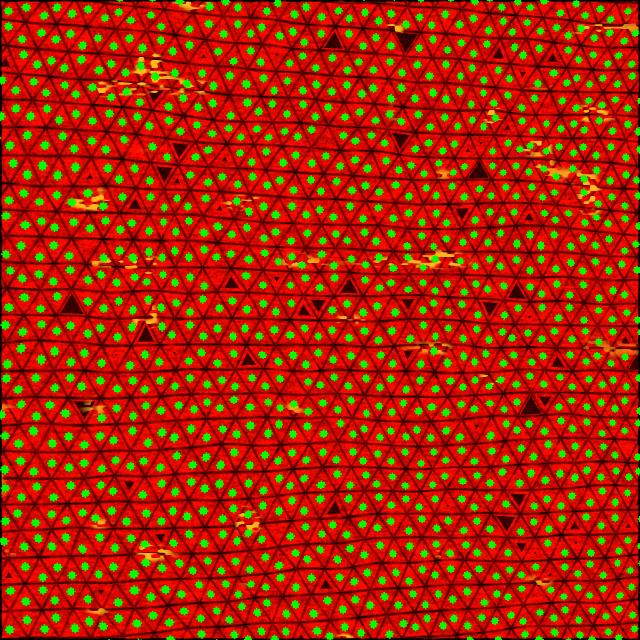
Write a WebGL 1 fragment shader that draws this pattern.

```glsl
precision highp float;
uniform vec2 u_resolution;

const float REPEATS = 22.3;         // triangle edges across the canvas
const float BEND = 0.17;            // slow turn of the lattice
const float WOBBLE = 0.006;         // local displacement of the lattice
const float DOT_UNIT = 1.0 / 512.0; // step of the stepped dot outline
const float DOT_JITTER = 0.0036;
const float MISSING = 0.07;         // share of triangles without a dot
const float SEAM_WIDTH = 0.0034;
const float BORDER = 0.0024;
const vec3 DOT_COLOR = vec3(0.0, 1.0, 0.0);
const vec3 SPECK_COLOR = vec3(1.0, 0.72, 0.10);
const float ROW = 0.8660254;        // height of a unit triangle

float hash(vec2 p) {
  vec3 q = fract(vec3(p.xyx) * 0.1031);
  q += dot(q, q.yzx + 33.33);
  return fract((q.x + q.y) * q.z);
}

float noise(vec2 p) {
  vec2 i = floor(p), f = fract(p);
  f = f * f * (3.0 - 2.0 * f);
  float low = mix(hash(i), hash(i + vec2(1.0, 0.0)), f.x);
  float high = mix(hash(i + vec2(0.0, 1.0)), hash(i + 1.0), f.x);
  return mix(low, high, f.y);
}

// Conformal bend keeps the triangles regular, noise loosens them
vec2 warp(vec2 p) {
  vec2 z = p - vec2(0.5, 0.42);
  z += BEND * vec2(0.5 * (z.x * z.x - z.y * z.y), z.x * z.y);
  vec2 coarse = vec2(noise(p * 6.0 + 11.0), noise(p * 6.0 + 47.0)) - 0.5;
  vec2 fine = vec2(noise(p * 17.0 + 83.0), noise(p * 17.0 + 29.0)) - 0.5;
  return z + WOBBLE * (2.0 * coarse + fine);
}

float box(vec2 p, vec2 halfSize) {
  vec2 d = abs(p) - halfSize;
  return max(d.x, d.y);
}

// Small square with a tip on each side
float dotDistance(vec2 p) {
  vec2 q = p / DOT_UNIT;
  float tips = min(box(q, vec2(3.5, 0.6)), box(q, vec2(0.6, 3.5)));
  return DOT_UNIT * min(max(box(q, vec2(2.5)), length(q) - 3.3), tips);
}

// Grain with horizontal scan streaks
float surfaceLevel(vec2 p) {
  float grain = noise(p * 370.0) - 0.5;
  float streak = noise(p * vec2(75.0, 330.0) + 60.0) - 0.5;
  float patches = noise(p * 95.0 + 20.0) - 0.5;
  return 0.89 + 0.30 * grain + 0.26 * streak + 0.20 * patches;
}

// Dark seams, strongest at the corners and along the rows
float seamShade(vec3 bary, vec2 p) {
  vec3 d = bary * ROW / REPEATS;
  vec3 lines = 1.0 - smoothstep(vec3(0.0), vec3(SEAM_WIDTH), d);
  vec3 strength = vec3(0.62, 0.82, 0.62);
  strength *= 0.55 + 0.6 * noise(p * vec2(60.0, 90.0) + 7.0);
  float corner = smoothstep(0.55, 0.98, max(bary.x, max(bary.y, bary.z)));
  lines *= strength * mix(0.8, 1.15, corner);
  return max(lines.x, max(lines.y, lines.z));
}

void main() {
  vec2 p = gl_FragCoord.xy / u_resolution;
  float pixel = 1.0 / min(u_resolution.x, u_resolution.y);

  // Triangular lattice: skewed cell split into two triangles
  vec2 q = warp(p) * REPEATS;
  vec2 s = vec2(q.x - q.y * 0.5 / ROW, q.y / ROW);
  vec2 cell = floor(s), f = fract(s);
  float upper = step(1.0, f.x + f.y);
  vec2 g = mix(f, 1.0 - f, upper);
  vec3 bary = vec3(g, 1.0 - g.x - g.y);
  vec2 id = cell * 2.0 + vec2(upper, 0.0) + 200.0;
  float missing = step(hash(id + 5.3), MISSING);

  float level = surfaceLevel(p);
  level *= 1.0 - clamp(seamShade(bary, p), 0.0, 0.92);

  // Open triangular pits of varied size
  float inner = min(bary.x, min(bary.y, bary.z));
  float rim = mix(0.04, 0.33, hash(id + 71.7));
  float pit = missing * smoothstep(rim, rim + 0.05, inner);
  level = mix(level, 0.22 * level, pit);

  level = clamp(level, 0.0, 1.0);
  vec3 color = vec3(level, 0.04 * level * level, 0.0);

  // Sparse bright debris
  float cluster = smoothstep(0.83, 0.93, noise(p * vec2(13.0, 22.0) + 140.0));
  float flake = smoothstep(0.52, 0.72, noise(p * vec2(95.0, 230.0) + 31.0));
  color = mix(color, SPECK_COLOR, cluster * flake);

  // Dark uneven frame
  vec2 margin = min(p, 1.0 - p);
  float frame = BORDER * (0.7 + 0.8 * noise(p * 120.0));
  color *= smoothstep(frame - pixel, frame + pixel, min(margin.x, margin.y));

  // One dot near the centre of each triangle
  vec2 offset = f - (1.0 + upper) / 3.0;
  offset = vec2(offset.x + 0.5 * offset.y, offset.y * ROW) / REPEATS;
  offset += DOT_JITTER * (vec2(hash(id + 17.1), hash(id + 39.4)) * 2.0 - 1.0);
  float mark = 1.0 - smoothstep(-0.5 * pixel, 0.5 * pixel, dotDistance(offset));
  color = mix(color, DOT_COLOR, mark * (1.0 - missing));

  gl_FragColor = vec4(color, 1.0);
}
```
